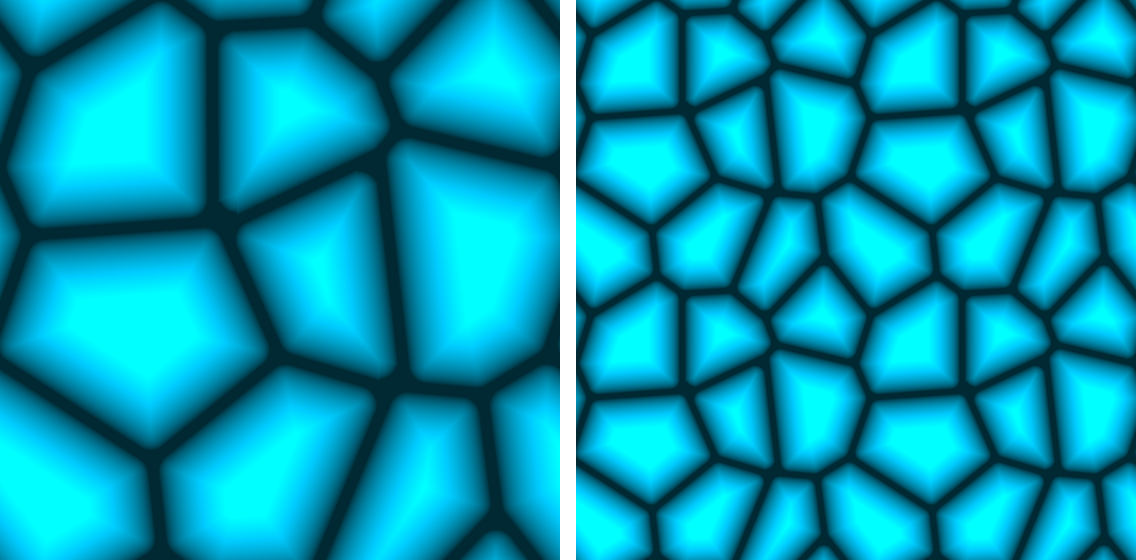
Left, the tile; right, the same tile 2 across and 2 down.
Give the GLSL for this pattern, as a Shadertoy shader.

```glsl
// Glowing cyan Voronoi cells with rounded corners and dark walls, tiling seamlessly.

const int   GRID       = 3;       // cells per canvas side
const int   SEED       = 1;       // layout variation
const float JITTER     = 0.8;     // site scatter inside its grid square
const float WALL       = 0.0059;  // depth where the glow starts, canvas units
const float GLOW_DEPTH = 0.074;   // further depth at which brightness reaches 1
const float ROUND_FROM = 0.044;   // depth below which corners turn into arcs
const float WALL_LIGHT = 0.04;    // linear brightness of the walls
const vec3  GLOW       = vec3(0.0, 0.80, 1.0);

// Permutation polynomial: an integer hash on 0..288
int permute(int n) { return (34 * n + 1) * n % 289; }

// Site of a grid square, wrapped so that the pattern repeats
vec2 site(ivec2 square) {
    ivec2 id = (square + 2 * GRID) % GRID;
    int hx = permute(id.x + GRID * id.y + SEED);
    int hy = permute(hx + 2);
    vec2 random = vec2(hx, hy) / 289.0;
    return vec2(square) + 0.5 + JITTER * (random - 0.5);
}

// Distance to the corner of two half planes, or 0 outside the corner wedge
float cornerDistance(vec3 s, vec3 t) {
    float c = dot(s.xy, t.xy);
    if (s.z <= c * t.z || t.z <= c * s.z) return 0.0;
    float squared = s.z * s.z + t.z * t.z - 2.0 * c * s.z * t.z;
    return sqrt(squared / max(1.0 - c * c, 0.001));
}

// Depth inside the cell, measured from its walls, with rounded corners
float cellDepth(vec2 uv) {
    vec2 p = uv * float(GRID);
    ivec2 base = ivec2(floor(p));

    // Nearest site
    vec2 nearest = vec2(9.0);
    for (int y = -2; y <= 2; y++)
    for (int x = -2; x <= 2; x++) {
        vec2 offset = site(base + ivec2(x, y)) - p;
        if (dot(offset, offset) < dot(nearest, nearest)) nearest = offset;
    }

    // Signed distance to the inset cell: its sides, then their corners
    vec3 sides[25];   // outward normal and distance beyond the inset side
    int count = 0;
    float outside = -9.0;
    for (int y = -2; y <= 2; y++)
    for (int x = -2; x <= 2; x++) {
        vec2 other = site(base + ivec2(x, y)) - p;
        vec2 across = other - nearest;
        if (dot(across, across) < 1e-4) continue;
        vec2 normal = normalize(across);
        float depth = dot(0.5 * (nearest + other), normal) / float(GRID);
        vec3 side = vec3(normal, ROUND_FROM - depth);
        outside = max(outside, side.z);
        if (side.z <= 0.0) continue;
        for (int i = 0; i < count; i++)
            outside = max(outside, cornerDistance(side, sides[i]));
        sides[count++] = side;
    }
    return ROUND_FROM - outside;
}

void mainImage(out vec4 fragColor, in vec2 fragCoord) {
    vec2 uv = fragCoord / iResolution.xy;
    float light = max((cellDepth(uv) - WALL) / GLOW_DEPTH, WALL_LIGHT);
    fragColor = vec4(min(GLOW * sqrt(light), 1.0), 1.0);
}
```
